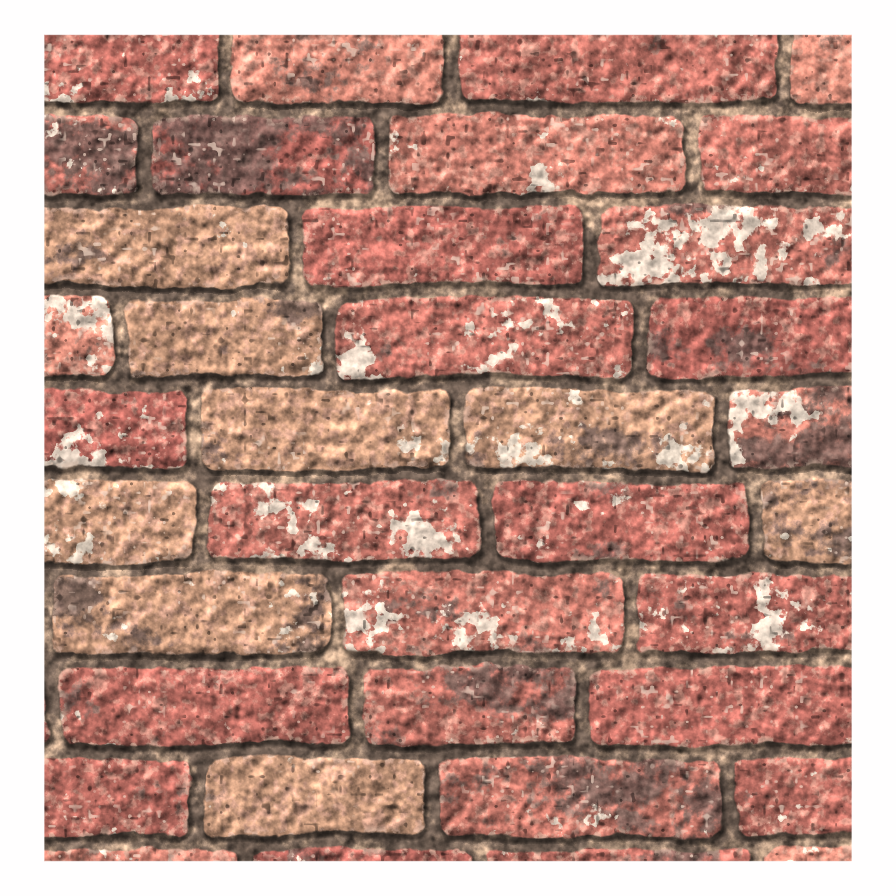
This texture is drawn by a three.js fragment shader. Its source:

```glsl
varying vec2 vUv;

float hash(vec2 p) {
  return fract(sin(dot(p, vec2(127.1, 311.7))) * 43758.5453);
}

float noise(vec2 p) {
  vec2 i = floor(p), f = fract(p);
  f = f * f * (3.0 - 2.0 * f);
  return mix(mix(hash(i), hash(i + vec2(1.0, 0.0)), f.x),
             mix(hash(i + vec2(0.0, 1.0)), hash(i + 1.0), f.x), f.y);
}

float fbm(vec2 p) {
  float sum = 0.0, amp = 0.53;
  for (int i = 0; i < 4; i++) {
    sum += amp * noise(p);
    p = mat2(1.6, 1.2, -1.2, 1.6) * p + 7.3;
    amp *= 0.5;
  }
  return sum;
}

// Horizontal place of the k-th upright joint in a course
float joint(float k, float row) {
  return 0.146 + 0.098 * cos(1.428 * row) + 0.3 * k
       + 0.085 * (hash(vec2(k + 3.0, row + 5.0)) - 0.5);
}

float roundedBox(vec2 p, vec2 halfSize, float radius) {
  vec2 q = abs(p) - halfSize + radius;
  return length(max(q, 0.0)) + min(max(q.x, q.y), 0.0) - radius;
}

void main() {
  vec2 p = vec2(vUv.x, 1.0 - vUv.y);

  // Uneven outlines: slow sag plus ragged chipping
  vec2 warp = vec2(noise(p * 13.0), noise(p * 13.0 + 40.0)) - 0.5;
  vec2 chip = vec2(fbm(p * 55.0), fbm(p * 55.0 + 20.0)) - 0.5;
  vec2 q = p + 0.008 * warp + 0.009 * chip;

  // Course and brick
  float row = floor((q.y - 0.018) / 0.1025);
  float left = 0.0, right = 1.0, column = 0.0;
  for (int i = -2; i < 5; i++) {
    float k = float(i);
    float a = joint(k, row), b = joint(k + 1.0, row);
    if (q.x >= a && q.x < b) {
      left = a;
      right = b;
      column = k;
    }
  }
  vec2 id = vec2(column, row) + 11.0;
  float tone = hash(id), wear = hash(id + 31.0), kind = hash(id + 57.0);
  vec2 center = vec2(0.5 * (left + right), 0.018 + 0.1025 * (row + 0.5));
  vec2 halfSize = vec2(0.5 * (right - left) - 0.0085, 0.0425 + 0.002 * tone);
  float d = roundedBox(q - center, halfSize, 0.012);
  float shadowDist = roundedBox(q - center - vec2(0.002, 0.0045), halfSize, 0.012);
  float brickMask = 1.0 - smoothstep(-0.0015, 0.0015, d);

  // Surface relief lit from the upper left
  float coarse = fbm(p * 22.0);
  float fine = fbm(p * 120.0);
  float relief = fbm(p * 75.0) - fbm(p * 75.0 - vec2(0.3, 0.45));
  float grit = noise(p * 250.0);

  // Mortar with sandy patches
  vec3 mortar = mix(vec3(0.39, 0.33, 0.29), vec3(0.74, 0.62, 0.52),
                    smoothstep(0.42, 0.72, 0.6 * coarse + 0.4 * fine));
  mortar *= 0.86 + 0.28 * grit + 1.1 * relief;
  mortar *= mix(0.52, 1.0, smoothstep(-0.001, 0.005, shadowDist));

  // Fired clay: red, salmon, and a few tan bricks
  vec3 clay = mix(vec3(0.60, 0.34, 0.31), vec3(0.78, 0.51, 0.44), tone);
  clay = mix(clay, vec3(0.69, 0.53, 0.43), step(0.86, kind));
  clay *= 0.80 + 0.44 * coarse;
  clay = mix(clay, vec3(0.80, 0.61, 0.54), 0.55 * smoothstep(0.48, 0.7, fine));

  // Soot, heavier on some bricks
  float soot = fbm(p * vec2(12.0, 18.0) + 60.0) + 0.35 * (fine - 0.5);
  float sootLevel = mix(0.70, 0.44, smoothstep(0.45, 0.9, hash(id + 83.0)));
  clay = mix(clay, vec3(0.37, 0.31, 0.29),
             0.72 * smoothstep(sootLevel, sootLevel + 0.16, soot));
  clay *= 0.88 + 0.26 * grit + 1.25 * relief;

  // Flaking lime, densest near the lower edge
  float lime = 0.55 * fbm(p * vec2(15.0, 20.0) + 90.0) + 0.45 * fbm(p * 80.0 + 15.0);
  lime += 0.035 * (q.y - center.y) / halfSize.y;
  float limeLevel = mix(0.69, 0.515, wear * wear);
  float limeMask = smoothstep(limeLevel, limeLevel + 0.045, lime);
  vec3 limeColor = vec3(0.93, 0.87, 0.80) * (0.9 + 0.14 * grit + 0.7 * relief);
  clay = mix(clay, limeColor, 0.92 * limeMask);

  // Pale flecks, dark pits and worn rims
  float patches = smoothstep(0.42, 0.62, fbm(p * 18.0 + 33.0));
  clay = mix(clay, vec3(0.91, 0.81, 0.74),
             0.65 * patches * smoothstep(0.74, 0.92, noise(p * 180.0 + 8.0)));
  clay *= 1.0 - 0.4 * smoothstep(0.80, 0.95, noise(p * 150.0 + 70.0));
  float rim = smoothstep(-0.009, -0.001, d);
  float side = clamp((q.y - center.y) / halfSize.y, -1.0, 1.0);
  clay *= 1.0 - 0.16 * rim * side;
  clay = mix(clay, vec3(0.84, 0.72, 0.64), 0.45 * rim * smoothstep(0.5, 0.68, fine));

  // Wall panel on a white margin
  vec3 wall = mix(mortar, clay, brickMask);
  wall = clamp(wall * 1.06, 0.0, 1.0);
  vec2 edge = abs(vUv - 0.5) - vec2(0.4505, 0.461);
  float panel = 1.0 - smoothstep(-0.001, 0.001, max(edge.x, edge.y));
  gl_FragColor = vec4(mix(vec3(1.0, 0.995, 0.995), wall, panel), 1.0);
}
```
